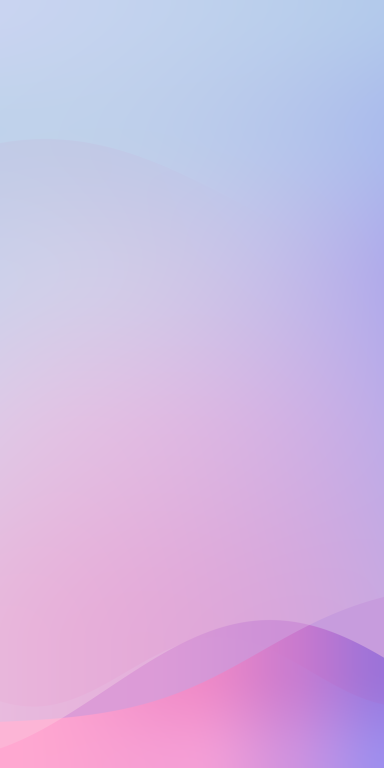
This background is drawn by a WebGL 1 fragment shader. Its source:

```glsl
precision highp float;

uniform vec2 u_resolution;

// Vertical ramp through five colours, from top to bottom
vec3 ramp(float y, vec3 top, vec3 high, vec3 middle, vec3 low, vec3 bottom) {
  vec3 color = mix(top, high, smoothstep(1.0, 0.82, y));
  color = mix(color, middle, smoothstep(0.84, 0.62, y));
  color = mix(color, low, smoothstep(0.68, 0.42, y));
  return mix(color, bottom, smoothstep(0.52, 0.16, y));
}

// Left, centre and right ramps joined by a smooth quadratic
vec3 sky(vec2 p) {
  vec3 left = ramp(p.y, vec3(0.79, 0.83, 0.945), vec3(0.75, 0.825, 0.92),
    vec3(0.80, 0.82, 0.92), vec3(0.87, 0.79, 0.905), vec3(0.91, 0.715, 0.86));
  vec3 centre = ramp(p.y, vec3(0.75, 0.82, 0.93), vec3(0.735, 0.80, 0.92),
    vec3(0.80, 0.78, 0.91), vec3(0.865, 0.725, 0.89), vec3(0.88, 0.66, 0.85));
  vec3 right = ramp(p.y, vec3(0.70, 0.79, 0.92), vec3(0.67, 0.735, 0.925),
    vec3(0.69, 0.67, 0.92), vec3(0.74, 0.675, 0.91), vec3(0.79, 0.66, 0.88));
  return left * (1.0 - p.x) * (1.0 - 2.0 * p.x)
    + centre * 4.0 * p.x * (1.0 - p.x)
    + right * p.x * (2.0 * p.x - 1.0);
}

// Smooth-edged coverage of the area below a curve
float below(float y, float curve) {
  float soft = 0.75 / u_resolution.y;
  return smoothstep(-soft, soft, curve - y);
}

// Rounded hill with its crest at the given point
float hill(float x, vec2 crest, float depth, float frequency) {
  return crest.y - depth * (1.0 - cos(frequency * (x - crest.x)));
}

// Saturated gradient where the two front waves overlap
vec3 overlapColor(vec2 p) {
  vec3 color = mix(vec3(1.0, 0.66, 0.82), vec3(0.94, 0.54, 0.78),
    smoothstep(0.0, 0.55, p.x));
  color = mix(color, vec3(0.77, 0.47, 0.81), smoothstep(0.48, 0.85, p.x));
  color = mix(color, vec3(0.61, 0.45, 0.85), smoothstep(0.76, 1.02, p.x));
  float floorGlow = smoothstep(0.13, 0.0, p.y) * smoothstep(0.05, 0.6, p.x);
  return color + floorGlow * vec3(0.02, 0.085, 0.06);
}

void main() {
  vec2 p = gl_FragCoord.xy / u_resolution;
  vec3 color = sky(p);

  // Faint upper hill, fading downwards and to the right
  float farCurve = hill(p.x, vec2(0.117, 0.819), 0.088, 3.0);
  float farFade = smoothstep(0.22, 0.0, farCurve - p.y) * smoothstep(0.72, 0.2, p.x);
  color += vec3(0.006, -0.028, -0.016) * below(p.y, farCurve) * farFade;

  // Wave outlines
  float hillMask = below(p.y, hill(p.x, vec2(0.703, 0.1927), 0.09, 3.7));
  float swellCurve = 0.057 + 0.19 / (1.0 + exp(6.0 * (0.68 - p.x)));
  float swellMask = below(p.y, swellCurve);
  float paleMask = below(p.y, hill(p.x, vec2(0.57, 0.17), 0.045, 6.5));

  // Pale veil behind the front waves
  color = mix(color, vec3(0.90, 0.80, 0.91), 0.2 * paleMask);

  // Single layers, then their overlap
  vec3 hillColor = mix(vec3(0.86, 0.60, 0.84), vec3(0.80, 0.56, 0.84),
    smoothstep(0.35, 0.75, p.x));
  vec3 swellColor = mix(vec3(0.99, 0.71, 0.84), vec3(0.78, 0.61, 0.865),
    smoothstep(0.1, 0.85, p.x));
  vec3 shared = overlapColor(p);
  shared += vec3(-0.01, 0.02, 0.02) * paleMask * smoothstep(0.65, 0.9, p.x);

  color = mix(color, hillColor, 0.9 * hillMask);
  color = mix(color, mix(swellColor, shared, hillMask), swellMask);

  gl_FragColor = vec4(clamp(color, 0.0, 1.0), 1.0);
}
```
